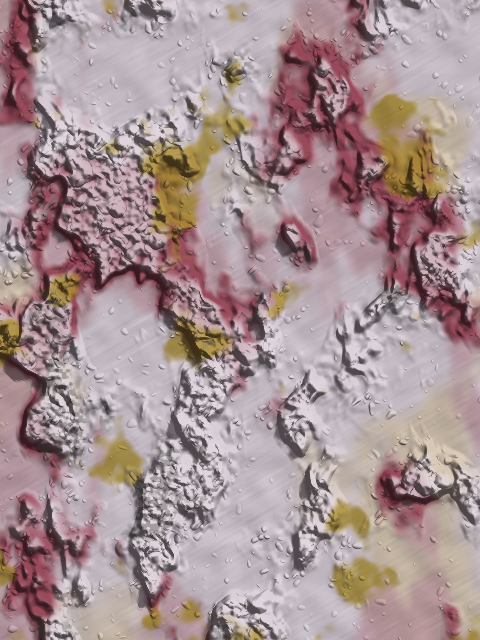
This texture is drawn by a Shadertoy shader. Its source:

```glsl
const vec2 LIGHT_DIR = vec2(0.64, 0.77);
const float LIGHT_SLOPE = 0.85;

vec2 hash2(vec2 p) {
    vec3 q = fract(p.xyx * vec3(0.1031, 0.1030, 0.0973));
    q += dot(q, q.yzx + 33.33);
    return fract((q.xx + q.yz) * q.zy);
}

float noise(vec2 p) {
    vec2 i = floor(p), f = fract(p);
    f = f * f * (3.0 - 2.0 * f);
    float low = mix(hash2(i).x, hash2(i + vec2(1, 0)).x, f.x);
    float high = mix(hash2(i + vec2(0, 1)).x, hash2(i + 1.0).x, f.x);
    return mix(low, high, f.y);
}

float fbm(vec2 p) {
    float sum = 0.0, amp = 0.533;
    for (int i = 0; i < 4; i++) {
        sum += amp * noise(p);
        p = mat2(1.6, 1.2, -1.2, 1.6) * p + 17.3;
        amp *= 0.5;
    }
    return sum;
}

// Rounded bumps scattered on a jittered grid, height in canvas units
float domes(vec2 p, float scale, float density) {
    p *= scale;
    vec2 cell = floor(p);
    float top = 0.0;
    for (int y = -1; y <= 1; y++)
    for (int x = -1; x <= 1; x++) {
        vec2 id = cell + vec2(x, y);
        vec2 rnd = hash2(id + 71.0);
        vec2 d = p - id - hash2(id + 5.0);
        float radius = mix(0.2, 0.65, rnd.x * rnd.x);
        float dome = radius - dot(d, d) / radius;
        top = max(top, dome * smoothstep(rnd.y - 0.08, rnd.y + 0.08, density));
    }
    return top / scale;
}

// Broad field: high where thick paste gathers
float pasteField(vec2 p) {
    vec2 warp = vec2(noise(p * 20.0), noise(p * 20.0 + 40.0)) - 0.5;
    vec2 q = (p - vec2(0.33, 0.5)) / vec2(0.42, 0.38);
    float bias = 0.09 * exp(-dot(q, q)) - 0.05;
    float ragged = 0.07 * (noise(p * 48.0 + 3.0) - 0.5);
    return fbm((p + 0.03 * warp) * vec2(12.5, 8.0) + 47.0) + bias + ragged;
}

float clumpMask(float field) {
    return smoothstep(0.55, 0.67, field);
}

float crustMask(float field) {
    return smoothstep(0.42, 0.58, field);
}

float strokes(vec2 p) {
    vec2 along = vec2(0.86 * p.x + 0.5 * p.y, 0.86 * p.y - 0.5 * p.x);
    return noise(along * vec2(14.0, 110.0)) * 0.6 + noise(along * vec2(30.0, 220.0)) * 0.4;
}

float relief(vec2 p) {
    vec2 q = p + 0.012 * (vec2(noise(p * 60.0), noise(p * 60.0 + 31.0)) - 0.5);
    float field = pasteField(p);
    float clump = clumpMask(field), crust = crustMask(field);
    float paste = 0.010 + 0.6 * domes(q, 30.0, 0.85) + 0.45 * domes(q, 68.0, 0.75);
    paste += 0.010 * (noise(p * 75.0) + 0.5 * noise(p * 150.0));
    float patches = smoothstep(0.35, 0.7, noise(p * 17.0 + 9.0));
    float grains = 0.42 * domes(q, 100.0, 0.04 + 0.7 * crust * patches);
    float rough = 0.0045 * crust * noise(p * 85.0) + 0.0025 * noise(p * 34.0);
    return clump * paste + grains + rough + 0.0005 * strokes(p);
}

// Amount of light blocked by relief standing toward the light
float castShadow(vec2 p, float h) {
    float block = 0.0;
    for (int i = 1; i <= 7; i++) {
        float t = 0.0038 * float(i);
        block = max(block, relief(p + LIGHT_DIR * t) - h - t * LIGHT_SLOPE);
    }
    return smoothstep(0.0, 0.008, block);
}

float surfaceLight(vec2 p, float h) {
    float e = 0.0016;
    vec2 grad = vec2(relief(p + vec2(e, 0)), relief(p + vec2(0, e))) - h;
    vec3 normal = normalize(vec3(-grad / e, 1.0));
    vec3 light = normalize(vec3(LIGHT_DIR, LIGHT_SLOPE));
    return max(dot(normal, light), 0.0) / light.z;
}

vec3 pigment(vec2 p, float h) {
    vec3 lavender = vec3(0.74, 0.73, 0.755), cream = vec3(0.73, 0.695, 0.61);
    vec3 rose = vec3(0.66, 0.54, 0.57), crimson = vec3(0.49, 0.20, 0.26);
    vec3 ochre = vec3(0.58, 0.50, 0.16), sand = vec3(0.45, 0.45, 0.44);
    vec3 chalk = vec3(0.77, 0.755, 0.77);
    float field = pasteField(p), clump = clumpMask(field);
    float stain = fbm(p * vec2(8.0, 5.0) + 61.0) + 0.09 * (0.5 - p.x / 0.75);

    // Thin washes
    float warm = fbm(p * vec2(6.0, 4.0) + 82.0) + 0.1 * (0.5 - p.y);
    vec3 col = mix(lavender, cream, 0.9 * smoothstep(0.46, 0.64, warm));
    col = mix(col, rose, 0.75 * smoothstep(0.50, 0.66, stain));
    col *= 0.97 + 0.06 * strokes(p);

    // Red around the paste, chalky tops over it
    float halo = smoothstep(0.45, 0.56, field) * smoothstep(0.47, 0.63, stain);
    col = mix(col, crimson, 0.85 * halo);
    col = mix(col, chalk, 0.75 * clump * smoothstep(0.008, 0.024, h));

    // Small patches of yellow and speckled sand
    float yellow = smoothstep(0.66, 0.78, fbm(p * 11.0 + 150.0) + 0.05 * crustMask(field));
    col = mix(col, ochre, 0.8 * yellow);
    float speckle = smoothstep(0.35, 0.65, noise(p * 190.0));
    float sandy = smoothstep(0.58, 0.68, fbm(p * 10.0 + 210.0)) * crustMask(field);
    return mix(col, sand, 0.65 * sandy * speckle);
}

void mainImage(out vec4 fragColor, in vec2 fragCoord) {
    vec2 p = fragCoord / iResolution.y;
    float h = relief(p);
    float lit = surfaceLight(p, h) * (1.0 - 0.75 * castShadow(p, h));
    vec3 ambient = vec3(0.42, 0.385, 0.40);
    vec3 col = pigment(p, h) * (ambient + 0.6 * min(lit, 1.22));
    fragColor = vec4(min(col, 0.96), 1.0);
}
```
